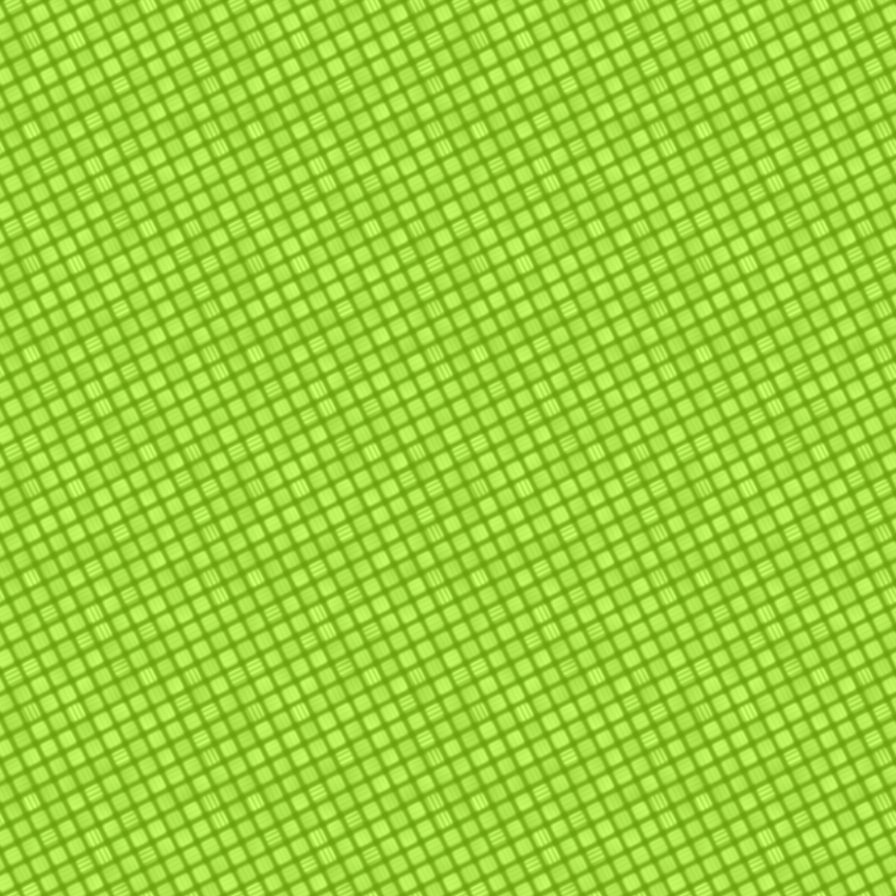
Give the GLSL for this pattern, as a WebGL 2 fragment shader.

```glsl
#version 300 es
precision highp float;
// Draws a tilted lime mesh: a fine grid of soft bright squares between dark green threads.

uniform vec2 u_resolution;
out vec4 fragColor;

const vec3 BASE_GREEN = vec3(0.595, 0.805, 0.215);
const vec2 MESH_STEPS = vec2(40.0, 20.0); // grid steps along x and y: a 2:1 slope that tiles
const float WRAP = 25.0;                  // cell variation repeats four times across
const float TAU = 6.2831853;

float hash(vec2 p, float seed) {
    vec3 q = fract(vec3(p.xyx + seed) * vec3(0.1031, 0.1030, 0.0973));
    q += dot(q, q.yzx + 33.33);
    return fract((q.x + q.y) * q.z);
}

// Rotates and scales the canvas into grid units, one cell per unit.
vec2 toMesh(vec2 uv, vec2 steps) {
    return vec2(dot(uv, steps), dot(uv, vec2(-steps.y, steps.x)));
}

// Identifies a cell by its wrapped place on the canvas.
vec2 cellKey(vec2 cell, float wrap) {
    return mod(vec2(2.0 * cell.x - cell.y, cell.x + 2.0 * cell.y), wrap);
}

// Distance from the cell centre, measured with rounded square contours.
float roundedSquare(vec2 p) {
    vec2 a = pow(abs(p), vec2(5.0));
    return pow(a.x + a.y, 0.2);
}

// Thin stripes along one thread direction, faded out when too fine to show.
float fibres(vec2 p, bool across, float count, float pixel) {
    float fade = 1.0 - smoothstep(0.25, 0.5, count * pixel);
    return fade * sin(TAU * count * (across ? p.x : p.y));
}

// Brightness offset of the threads, darkest where they cross.
float threadTone(vec2 p) {
    float crossing = smoothstep(0.24, 0.46, min(abs(p.x), abs(p.y)));
    return mix(-0.110, -0.165, crossing);
}

// Brightness offset of a square, with its own level, slant and fibres.
float squareTone(vec2 p, vec2 key, float pixel) {
    float level = 0.07 * (hash(key, 1.7) - 0.5);
    vec2 slant = vec2(hash(key, 5.3), hash(key, 9.1)) - 0.5;
    float strength = mix(0.012, 0.05, step(0.86, hash(key, 13.9)));
    float stripe = fibres(p, hash(key, 17.2) > 0.5, 4.0, pixel);
    return 0.115 + level + 0.16 * dot(slant, p) + strength * stripe;
}

void main() {
    vec2 uv = gl_FragCoord.xy / u_resolution;
    vec2 mesh = toMesh(uv, MESH_STEPS);
    vec2 cell = floor(mesh);
    vec2 p = mesh - cell - 0.5;
    vec2 key = cellKey(cell, WRAP);
    float pixel = length(MESH_STEPS) / min(u_resolution.x, u_resolution.y);

    // Soft edge between square and thread, slightly uneven from cell to cell.
    float edge = 0.27 + 0.03 * (hash(key, 21.4) - 0.5);
    float opening = 1.0 - smoothstep(edge, edge + 0.21, roundedSquare(p));

    float tone = mix(threadTone(p), squareTone(p, key, pixel), opening);
    fragColor = vec4(clamp(BASE_GREEN + tone, 0.0, 1.0), 1.0);
}
```
